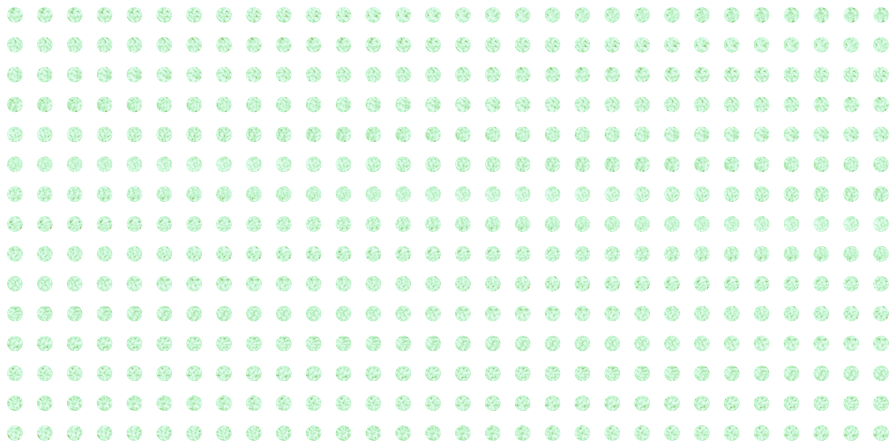
A Shadertoy shader for this pattern:

```glsl
// Grid of small mint discs on white, each flecked with fine green and olive grain.

const vec2  REPEATS     = vec2(30.0, 15.0);
const float DISC_RADIUS = 0.262;  // in cells
const float GRAIN_SCALE = 12.5;   // grains per cell
const float COLUMN_DRIFT = 0.07;  // grain change from column to column
const float ROW_DRIFT    = 0.73;  // grain change from row to row
const float GRAIN_SPREAD = 0.25;  // typical deviation of the noise
const float RIM_WIDTH    = 0.035;
const float RIM_TINT     = 0.25;

const vec3 PAPER = vec3(1.0);
const vec3 PALE  = vec3(0.89, 0.985, 0.93);
const vec3 MINT  = vec3(0.80, 0.97, 0.85);
const vec3 GREEN = vec3(0.74, 0.94, 0.77);
const vec3 LEAF  = vec3(0.68, 0.89, 0.67);
const vec3 OLIVE = vec3(0.64, 0.76, 0.51);

// Integer hash giving a lattice gradient in [-1, 1]
vec3 latticeGradient(ivec3 cell) {
    uvec3 h = uvec3(cell + 4096);
    h = h * 1664525u + 1013904223u;
    h.x += h.y * h.z;
    h.y += h.z * h.x;
    h.z += h.x * h.y;
    h ^= h >> 16u;
    h.x += h.y * h.z;
    h.y += h.z * h.x;
    h.z += h.x * h.y;
    return vec3(h >> 16u) / 32767.5 - 1.0;
}

// Three-dimensional gradient noise
float gradientNoise(vec3 p) {
    vec3 base = floor(p);
    vec3 f = p - base;
    vec3 fade = f * f * f * (f * (f * 6.0 - 15.0) + 10.0);
    float sum = 0.0;
    for (int i = 0; i < 8; i++) {
        ivec3 corner = ivec3(i & 1, (i >> 1) & 1, i >> 2);
        vec3 c = vec3(corner);
        vec3 w = mix(1.0 - fade, fade, c);
        sum += w.x * w.y * w.z * dot(latticeGradient(ivec3(base) + corner), f - c);
    }
    return sum;
}

// Colour ramp over the noise, measured in typical deviations
vec3 grainColour(float level) {
    vec3 colour = mix(PALE, MINT, smoothstep(-1.1, -0.3, level));
    colour = mix(colour, GREEN, smoothstep(-0.2, 0.6, level));
    colour = mix(colour, LEAF, smoothstep(0.7, 1.4, level));
    return mix(colour, OLIVE, smoothstep(1.4, 2.0, level));
}

void mainImage(out vec4 fragColor, in vec2 fragCoord) {
    vec2 grid = fragCoord / iResolution.xy * REPEATS;
    vec2 cell = floor(grid);
    vec2 local = grid - cell - 0.5;
    float pixel = REPEATS.y / iResolution.y;

    // Grain that drifts slowly along rows and faster between them
    float slice = cell.x * COLUMN_DRIFT + cell.y * ROW_DRIFT + 0.37;
    float level = gradientNoise(vec3(local * GRAIN_SCALE + 0.31, slice)) / GRAIN_SPREAD;
    vec3 disc = grainColour(level);

    // Faint green rim and smooth disc edge
    float edge = length(local) - DISC_RADIUS;
    disc = mix(disc, GREEN, RIM_TINT * smoothstep(-RIM_WIDTH, 0.0, edge));
    float cover = 1.0 - smoothstep(-0.5 * pixel, 0.5 * pixel, edge);
    fragColor = vec4(mix(PAPER, disc, cover), 1.0);
}
```
